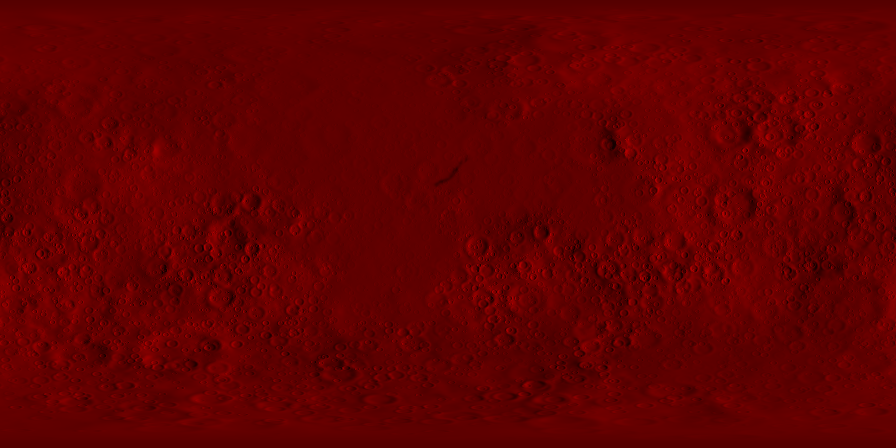
Reproduce this texture map procedurally as a Shadertoy shader.

```glsl
// Red eastward-slope map of a cratered moon in equirectangular projection.

const float PI = 3.14159265;
const float BASE_RED = 0.385;      // level ground
const float POLE_RED = 0.335;      // flat rim at both poles
const float WALL_CONTRAST = 0.165; // crater wall shading
const float SMALL_GAIN = 0.16;     // extra strength per finer crater layer
const float ROUGHNESS = 0.047;     // shading of rolling terrain
const float BROAD_TONE = 0.13;     // slow regional drift
const float PLAIN_CONTRAST = 0.17; // relief left on the smooth plains
const float COARSE_ROWS = 5.0;     // crater rows of the largest layer
const float LAYER_RATIO = 1.7;
const int CRATER_LAYERS = 6;
const float SLOPE_STEP = 0.012;    // radians

// Smooth plains: centre.xy, radii.zw in canvas fractions
const vec4 PLAINS[4] = vec4[4](
    vec4(0.39, 0.70, 0.17, 0.23), vec4(0.55, 0.66, 0.09, 0.15),
    vec4(0.42, 0.45, 0.10, 0.18), vec4(0.65, 0.58, 0.06, 0.13));

float hash(vec3 p) {
    return fract(sin(dot(p, vec3(127.1, 311.7, 74.7))) * 43758.5453);
}

float noise(vec3 p) {
    vec3 i = floor(p), f = fract(p);
    f = f * f * (3.0 - 2.0 * f);
    vec2 o = vec2(0.0, 1.0);
    vec4 near = vec4(hash(i), hash(i + o.yxx), hash(i + o.xyx), hash(i + o.yyx));
    vec4 far = vec4(hash(i + o.xxy), hash(i + o.yxy), hash(i + o.xyy), hash(i + o.yyy));
    vec4 z = mix(near, far, f.z);
    vec2 y = mix(z.xy, z.zw, f.y);
    return mix(y.x, y.y, f.x);
}

float terrain(vec3 p) {
    float height = 0.0, freq = 4.0;
    for (int i = 0; i < 5; i++) {
        height += noise(p * freq + float(i) * 7.3) / freq;
        freq *= 1.9;
    }
    return height;
}

float bump(float x, float centre, float width) {
    float t = (x - centre) / width;
    return exp(-t * t);
}

// Radial slope: steep inner wall, gentle outer flank
float craterSlope(float r) {
    return bump(r, 0.78, 0.24) - 0.6 * bump(r, 1.18, 0.20);
}

// One layer of craters; each row narrows its cell count towards the poles
float craterLayer(vec2 uv, float rows, float seed) {
    float slope = 0.0;
    for (int j = -1; j <= 1; j++) {
        float row = floor(uv.y * rows) + float(j);
        if (row < 0.0 || row >= rows) continue;
        float lat = ((row + 0.5) / rows - 0.5) * PI;
        float cols = max(3.0, floor(2.0 * rows * cos(lat)));
        for (int i = -1; i <= 1; i++) {
            float col = floor(uv.x * cols) + float(i);
            vec3 id = vec3(mod(col, cols), row, seed);
            vec2 jitter = 0.6 * vec2(hash(id + 0.3), hash(id + 5.7)) + 0.2;
            vec2 d = uv * vec2(cols, rows) - vec2(col, row) - jitter;
            float radius = mix(0.18, 0.40, hash(id + 11.1));
            float depth = smoothstep(0.15, 1.0, hash(id + 17.9));
            float dist = length(d);
            slope += depth * craterSlope(dist / radius) * d.x / max(dist, 0.001);
        }
    }
    return slope;
}

float plainMask(vec2 uv) {
    float mask = 0.0;
    for (int i = 0; i < 4; i++) {
        float r = length((uv - PLAINS[i].xy) / PLAINS[i].zw);
        mask = max(mask, 1.0 - smoothstep(0.5, 1.35, r));
    }
    return mask;
}

// Dark broken scarp along the edge of a plain
float scarp(vec2 p, vec2 a, vec2 b) {
    vec2 ab = b - a;
    float t = clamp(dot(p - a, ab) / dot(ab, ab), 0.0, 1.0);
    return bump(length(p - a - ab * t), 0.0, 0.005);
}

void mainImage(out vec4 fragColor, in vec2 fragCoord) {
    vec2 uv = fragCoord / iResolution.xy;
    float lon = uv.x * 2.0 * PI, lat = (uv.y - 0.5) * PI;
    vec3 east = vec3(-sin(lon), 0.0, cos(lon));
    vec3 globe = vec3(cos(lat) * cos(lon), sin(lat), cos(lat) * sin(lon));

    // Relief strength: calm plains, calm poles, patchy highlands
    vec2 warp = vec2(noise(globe * 6.0), noise(globe * 6.0 + 19.0)) - 0.5;
    float plain = plainMask(uv + warp * vec2(0.08, 0.16));
    float patches = mix(0.55, 1.3, smoothstep(0.25, 0.75, noise(globe * 3.5 + 4.0)));
    float relief = mix(patches, PLAIN_CONTRAST, plain) * pow(max(cos(lat), 0.0), 0.8);

    // Eastward slope of rolling ground and craters
    vec3 ahead = east * SLOPE_STEP;
    float rolling = (terrain(globe + ahead) - terrain(globe - ahead)) / (2.0 * SLOPE_STEP);
    float craters = 0.0, rows = COARSE_ROWS;
    for (int i = 0; i < CRATER_LAYERS; i++) {
        float gain = 0.65 + SMALL_GAIN * float(i);
        craters += gain * craterLayer(uv, floor(rows), float(i) * 31.0);
        rows *= LAYER_RATIO;
    }

    float red = BASE_RED - 0.013 * plain;
    red += BROAD_TONE * (noise(globe * 2.5 + 9.0) - 0.5) * (1.0 - plain);
    red -= relief * (ROUGHNESS * rolling + WALL_CONTRAST * craters);
    vec2 p = uv * vec2(2.0, 1.0) + warp * 0.02;
    red -= 0.22 * scarp(p, vec2(0.97, 0.59), vec2(1.04, 0.645)) * noise(globe * 40.0);
    red = mix(red, POLE_RED, smoothstep(0.46, 0.5, abs(uv.y - 0.5)));
    fragColor = vec4(clamp(red, 0.08, 0.70), 0.0, 0.0, 1.0);
}
```
